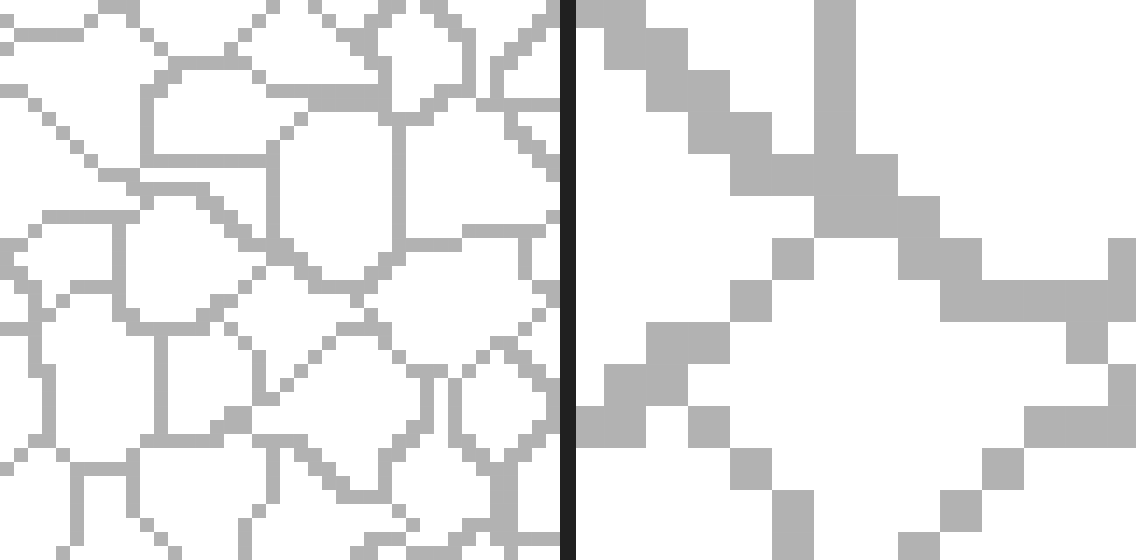
Left: the whole. Right: its middle third, enlarged.
This pattern is drawn by a three.js fragment shader. Its source:

```glsl
// Blocky cracked-paving outlines: a Manhattan-distance Voronoi diagram sampled on
// a 40 by 40 grid of square blocks. A block is inked where its region outranks
// the region of a neighbouring block, which keeps the outlines one block wide.

varying vec2 vUv;

const float BLOCKS = 40.0;
const vec2 SITE_PITCH = vec2(9.2, 7.7); // mean region size, in blocks

vec2 hash22(vec2 p) {
  vec3 q = fract(vec3(p.xyx) * vec3(0.1031, 0.1030, 0.0973));
  q += dot(q, q.yzx + 33.33);
  return fract((q.xx + q.yz) * q.zy);
}

// Identifier of the region that owns a block
vec2 regionAt(vec2 block) {
  vec2 home = floor(block / SITE_PITCH);
  vec2 nearest = home;
  float best = 1000.0;
  for (int j = -1; j <= 1; j++) {
    for (int i = -1; i <= 1; i++) {
      vec2 id = home + vec2(float(i), float(j));
      vec2 site = (id + 0.1 + 0.8 * hash22(id + 47.0)) * SITE_PITCH;
      vec2 away = abs(block - site);
      float dist = away.x + away.y;
      if (dist < best) {
        best = dist;
        nearest = id;
      }
    }
  }
  return nearest;
}

float rankOf(vec2 region) {
  return hash22(region + 113.0).x;
}

// 1 on an outline block, 0 inside a region
float outline(vec2 block) {
  vec2 here = regionAt(block);
  float rank = rankOf(here);
  for (int j = -1; j <= 1; j++) {
    for (int i = -1; i <= 1; i++) {
      vec2 stepTo = vec2(float(i), float(j));
      vec2 other = regionAt(block + stepTo);
      // Some borders also fill the inner corners of their stairs
      bool fillsCorners = hash22(here + other + 71.0).y < 0.55;
      bool counts = i * j == 0 || fillsCorners;
      if (counts && rank > rankOf(other)) return 1.0;
    }
  }
  return 0.0;
}

void main() {
  vec2 pixel = fwidth(vUv) * BLOCKS;
  vec2 low = vUv * BLOCKS - 0.5 * pixel;
  vec2 block = floor(low);

  // Share of this pixel that reaches into the next block on each axis
  vec2 spill = clamp((low + pixel - block - 1.0) / pixel, 0.0, 1.0);

  float ink = 0.0;
  for (int j = 0; j <= 1; j++) {
    for (int i = 0; i <= 1; i++) {
      vec2 side = vec2(float(i), float(j));
      vec2 share = mix(1.0 - spill, spill, side);
      float weight = share.x * share.y;
      if (weight > 0.001) ink += weight * outline(block + side);
    }
  }

  gl_FragColor = vec4(mix(vec3(1.0), vec3(0.70), ink), 1.0);
}
```
